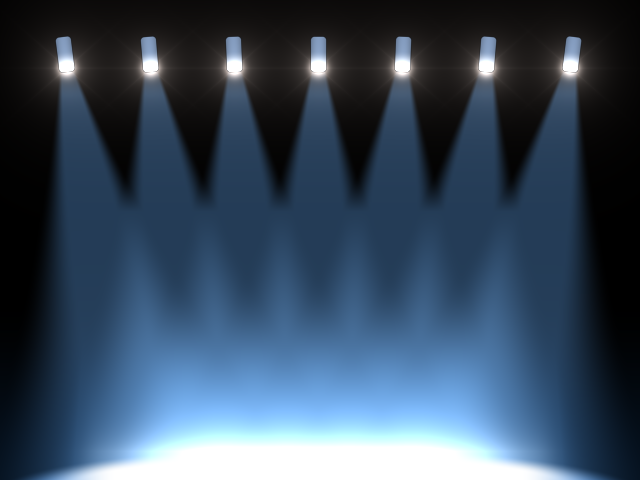
Give the GLSL for this background, as a Shadertoy shader.

```glsl
#define LAMP_SPACING 0.1748
#define LAMP_HEIGHT 0.858
#define LAMP_TILT 0.042
#define BEAM_LEAN 0.06
#define BEAM_SPREAD 0.222
#define BEAM_COLOR vec3(0.135, 0.228, 0.330)
#define OVERLAP_COLOR vec3(0.170, 0.240, 0.315)
#define GLOW_COLOR vec3(1.00, 0.94, 0.91)
#define HAZE_COLOR vec3(0.32, 0.30, 0.27)
#define FLOOR_CENTER vec2(0.0, -0.028)
#define FLOOR_RADII vec2(0.622, 0.087)

float boxDistance(vec2 p, vec2 halfSize, float radius) {
    vec2 d = abs(p) - halfSize + radius;
    return length(max(d, 0.0)) + min(max(d.x, d.y), 0.0) - radius;
}

// Cone that leans towards the middle and softens as it falls
float beam(vec2 q, float index) {
    float drop = max(-q.y, 0.0);
    float center = -BEAM_LEAN * index * drop;
    float halfWidth = 0.012 + BEAM_SPREAD * drop;
    float r = abs(q.x - center) / halfWidth;
    float softness = 0.24 + 0.50 * drop;
    return (1.0 - smoothstep(1.0 - softness, 1.0 + softness, r)) * smoothstep(-0.01, 0.06, -q.y);
}

// Thin streak through the lamp along one direction
float streak(vec2 q, float angle) {
    vec2 dir = vec2(cos(angle), sin(angle));
    float across = abs(q.x * dir.y - q.y * dir.x);
    return exp(-across / 0.003 - abs(dot(q, dir)) / 0.050);
}

float lampGlow(vec2 q) {
    float d = length(q);
    float glow = 0.46 * exp(-d / 0.034) + 1.1 * exp(-d * d / 0.00028);
    for (int k = -1; k <= 1; k++) glow += 0.07 * streak(q, 0.72 * float(k));
    return glow;
}

// Shaded cylinder: rgb colour and coverage
vec4 lampBody(vec2 q, float index, float pixel) {
    vec2 axis = normalize(vec2(LAMP_TILT * index, 1.0));
    vec2 local = vec2(q.x * axis.y - q.y * axis.x, dot(q, axis));
    float d = boxDistance(local - vec2(0.0, 0.029), vec2(0.0165, 0.037), 0.008);
    float side = local.x / 0.0165;
    vec3 metal = vec3(0.47, 0.56, 0.69) * (1.05 - 0.25 * side * side);
    vec3 color = mix(vec3(0.97, 0.98, 1.0), metal, smoothstep(-0.004, 0.036, local.y));
    return vec4(color, 1.0 - smoothstep(-pixel, pixel, d));
}

void mainImage(out vec4 fragColor, in vec2 fragCoord) {
    float pixel = 1.0 / iResolution.y;
    vec2 p = (fragCoord - vec2(0.5 * iResolution.x, 0.0)) * pixel;
    p.x += 0.003;

    // Dim warm air near the lamps, cool air near the floor
    float bandOffset = (p.y - 0.88) / 0.19;
    float sideFade = 1.0 - smoothstep(0.48, 0.80, abs(p.x));
    vec3 color = vec3(0.055, 0.047, 0.044) * exp(-bandOffset * bandOffset) * sideFade;
    color += vec3(0.02, 0.065, 0.115) * (1.0 - smoothstep(0.0, 0.38, p.y));

    // Sum the light of the row of lamps
    float light = 0.0;
    float glow = 0.0;
    vec4 body = vec4(0.0);
    for (int i = -3; i <= 3; i++) {
        float index = float(i);
        vec2 q = p - vec2(index * LAMP_SPACING, LAMP_HEIGHT);
        light += beam(q, index);
        glow += lampGlow(q);
        vec4 lamp = lampBody(q, index, pixel);
        body = mix(body, vec4(lamp.rgb, 1.0), lamp.a);
    }

    // Overlaps brighten towards the floor, with a rounded threshold
    float excess = light - 1.0;
    float overlap = 0.5 * (excess + sqrt(excess * excess + 0.03)) * smoothstep(0.0, 0.8, light);
    float strength = mix(1.05, 0.25, smoothstep(0.15, 0.58, p.y));
    color += BEAM_COLOR * (light - max(excess, 0.0)) + OVERLAP_COLOR * overlap * strength;

    // Overlapping beams whiten just above the floor
    float haze = overlap * exp(-max(p.y - 0.06, 0.0) / 0.042);
    color += HAZE_COLOR * haze;

    // Lamps and their halos
    color += GLOW_COLOR * glow * (1.0 - 0.75 * body.a);
    color = mix(color, body.rgb + 0.3 * glow, body.a);

    // Lit floor disc, bluer at its ends
    float rim = (length((p - FLOOR_CENTER) / FLOOR_RADII) - 1.0) * FLOOR_RADII.y;
    vec3 floorColor = mix(vec3(1.0), vec3(0.38, 0.62, 0.90), smoothstep(0.42, 0.61, abs(p.x)));
    color = mix(color, floorColor, 1.0 - smoothstep(-0.012, 0.008, rim));

    fragColor = vec4(clamp(color, 0.0, 1.0), 1.0);
}
```
